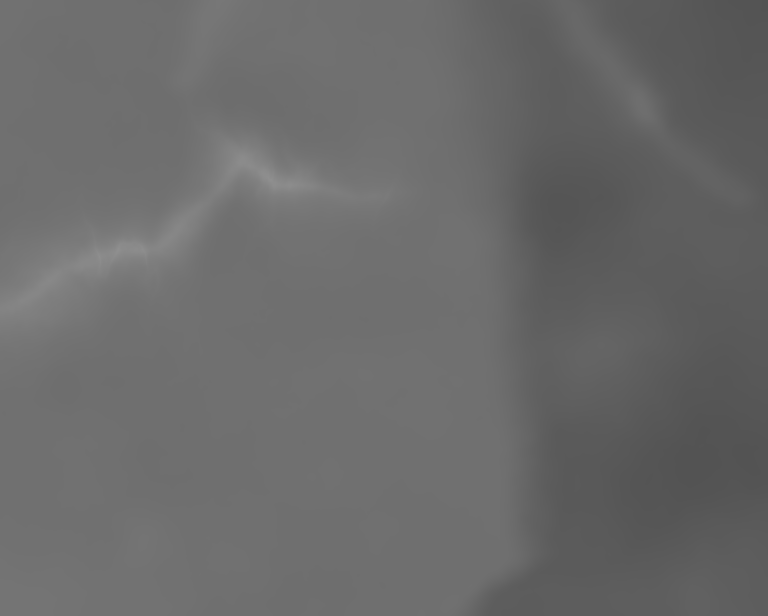
A Shadertoy shader for this texture map:

```glsl
// Soft grey height field: a smooth plain, a thin bright branching ridge
// crossing its left half, and a darker lowland with basins on the right.
// Built from warped value noise, a ridge curve and Gaussian relief.

#define PLAIN_GREY    0.438
#define LOWLAND_DROP  0.078
#define PLAIN_GRAIN   0.022
#define LOWLAND_GRAIN 0.050
#define CREST_GAIN    0.062
#define HALO_GAIN     0.050
#define SPUR_GAIN     0.060
#define WARP          0.030

float hash(vec2 cell) {
    vec3 q = fract(vec3(cell.xyx) * 0.1031);
    q += dot(q, q.yzx + 33.33);
    return fract((q.x + q.y) * q.z);
}

float noise(vec2 p) {
    vec2 i = floor(p), f = p - i;
    f = f * f * f * (f * (f * 6.0 - 15.0) + 10.0);
    return mix(mix(hash(i), hash(i + vec2(1, 0)), f.x),
               mix(hash(i + vec2(0, 1)), hash(i + vec2(1, 1)), f.x), f.y);
}

// Fractal noise centred on zero; each octave is turned to hide the lattice.
float fbm(vec2 p) {
    float sum = 0.0, amp = 0.5;
    for (int k = 0; k < 5; k++) {
        sum += amp * (noise(p) - 0.5);
        p = mat2(1.6, 1.2, -1.2, 1.6) * p + 17.3;
        amp *= 0.46;
    }
    return sum;
}

// Thin bright creases where the noise crosses its mean.
float creases(vec2 p) {
    return exp(-14.0 * abs(fbm(p)));
}

float bump(vec2 p, vec2 centre, vec2 radius) {
    vec2 q = (p - centre) / radius;
    return exp(-dot(q, q));
}

float segmentDistance(vec2 p, vec2 a, vec2 b) {
    vec2 ap = p - a, ab = b - a;
    return length(ap - ab * clamp(dot(ap, ab) / dot(ab, ab), 0.0, 1.0));
}

float band(vec2 p, vec2 a, vec2 b, float width) {
    float d = segmentDistance(p, a, b) / width;
    return exp(-d * d);
}

// Height of the ridge line above the lower border.
float ridgeLine(float x) {
    return 0.485 + 0.100 * smoothstep(-0.05, 0.20, x)
                 + 0.155 * smoothstep(0.25, 0.38, x)
                 - 0.035 * smoothstep(0.37, 0.45, x)
                 - 0.015 * smoothstep(0.50, 0.58, x);
}

float ridge(vec2 p, vec2 warp) {
    vec2 q = p + 0.9 * warp;
    float slope = (ridgeLine(q.x + 0.01) - ridgeLine(q.x - 0.01)) / 0.02;
    float d = abs(q.y - ridgeLine(q.x)) / sqrt(1.0 + slope * slope);
    float fade = 1.0 - 0.5 * smoothstep(0.46, 0.56, p.x)
                     - 0.5 * smoothstep(0.58, 0.72, p.x);
    float width = mix(1.25, 0.8, smoothstep(0.0, 0.4, p.x));
    float patches = 0.75 + 0.9 * fbm(p * 13.0 + 4.0);
    float crest = exp(-sqrt(d * d + 0.00006) / (0.017 * width));
    float halo = exp(-d * d / (0.0042 * width * width));
    float spurs = creases(q * vec2(11.0, 6.0) + 8.0) * exp(-d / 0.045);
    return fade * (CREST_GAIN * crest * patches * 1.5
                 + HALO_GAIN * halo * patches + SPUR_GAIN * spurs * 0.6);
}

// Basins and pale rises of the lowland.
float lowlandRelief(vec2 p) {
    float relief = 0.040 * band(p, vec2(0.88, 1.02), vec2(1.04, 0.82), 0.040);
    relief += 0.028 * band(p, vec2(1.04, 0.82), vec2(1.20, 0.69), 0.028);
    relief += 0.022 * bump(p, vec2(0.97, 0.42), vec2(0.09, 0.07));
    relief += 0.014 * bump(p, vec2(1.06, 0.03), vec2(0.20, 0.06));
    relief -= 0.030 * bump(p, vec2(0.92, 0.67), vec2(0.10, 0.10));
    relief -= 0.050 * bump(p, vec2(1.15, 0.23), vec2(0.18, 0.12));
    relief -= 0.030 * bump(p, vec2(1.23, 0.97), vec2(0.15, 0.17));
    return relief;
}

void mainImage(out vec4 fragColor, in vec2 fragCoord) {
    vec2 p = fragCoord / iResolution.y;
    vec2 warp = WARP * 2.0 * vec2(fbm(p * 7.0), fbm(p * 7.0 + 31.0));
    vec2 q = p + warp;

    // Soft border between plain and lowland, widening upward
    float border = 0.885 - 0.10 * q.y - 0.13 * (1.0 - smoothstep(0.0, 0.12, q.y));
    float halfWidth = mix(0.055, 0.12, smoothstep(0.5, 1.0, p.y));
    float lowland = smoothstep(-halfWidth, halfWidth, q.x - border);

    // Plain: faint grain, pale streak and slightly brighter lower left
    float plain = PLAIN_GRAIN * fbm(p * 8.0 + 60.0);
    plain += 0.022 * band(q, vec2(0.37, 1.02), vec2(0.31, 0.88), 0.030);
    plain += 0.018 * bump(q, vec2(0.02, 0.02), vec2(0.20, 0.10));
    plain += 0.014 * bump(q, vec2(0.24, 0.13), vec2(0.05, 0.05));
    plain -= 0.014 * bump(q, vec2(0.40, 0.84), vec2(0.14, 0.06));

    // Lowland: deeper drop with broad clouds of tone
    float low = lowlandRelief(q) - LOWLAND_DROP + LOWLAND_GRAIN * fbm(q * 5.0 + 90.0);

    float grey = PLAIN_GREY + mix(plain, low, lowland) + ridge(p, warp);
    fragColor = vec4(vec3(grey), 1.0);
}
```
